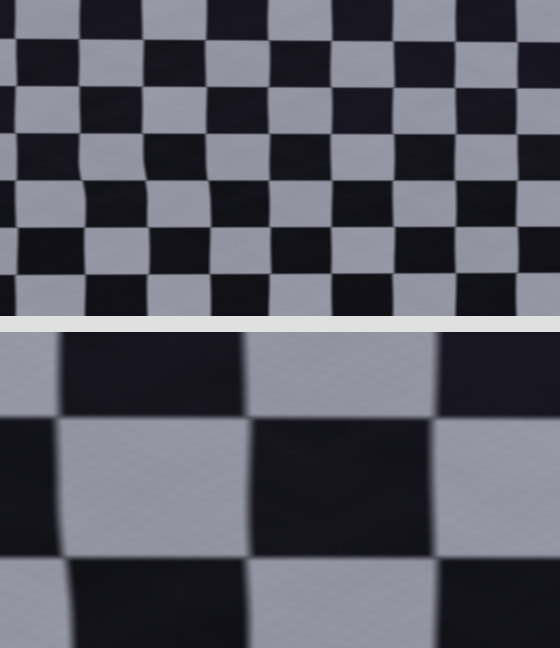
Top: the whole. Bottom: its middle third, enlarged.
Give the GLSL for this pattern, as a Shadertoy shader.

```glsl
// Checkered cloth: pale grey and near-black rectangles in slightly bowed rows.
// Two triangle waves give signed seam distances, whose product is the checker;
// layered sines bend the seams and mottle the weave. Units are canvas heights.

const float ASPECT = 16.0 / 9.0;
const float COLUMN_PITCH = 0.1981;
const float FIRST_COLUMN = 0.051;
const vec2 SEAM_SOFTNESS = vec2(0.0085, 0.0050);
const float PALE_SPREAD = 0.0022;

const vec3 PALE = vec3(0.582, 0.588, 0.640);
const vec3 INK = vec3(0.066, 0.064, 0.088);
const vec3 FADED_INK = vec3(0.092, 0.088, 0.128);

float hash(vec2 cell) {
    return fract(sin(dot(cell, vec2(41.3, 289.1))) * 4375.85);
}

// Signed distance to the nearest integer: positive in even cells
float alternate(float t) {
    return abs(mod(t - 0.5, 2.0) - 1.0) - 0.5;
}

// Row coordinate counted downward; rows tilt and tighten to the right
float rowCoord(float down, float across) {
    float firstSeam = mix(0.1227, 0.1343, across);
    float pitch = mix(0.1495, 0.1458, across);
    return (down - firstSeam) / pitch + 1.0;
}

// Sideways drift of the cloth, with a small slip from row to row
float drift(float across, float down, float row) {
    float bow = 0.0093 * sin(3.14159 * across) - 0.002;
    float pull = smoothstep(0.0, 0.15, across) * (1.0 - smoothstep(0.3, 0.55, across));
    float lean = 0.0165 * pull * smoothstep(0.5, 0.64, down);
    float slip = 0.004 * (hash(vec2(row, 7.0)) - 0.5);
    float wobble = 0.0013 * sin(down * 27.0 + across * 19.0);
    return bow + lean + slip + wobble;
}

// Broad blotches, stretched along the threads
float mottle(vec2 p) {
    float n = sin(p.x * 17.0 + 2.0 * sin(p.y * 23.0));
    n += 0.6 * sin(p.y * 71.0 + 1.7 * sin(p.x * 29.0));
    n += 0.4 * sin(p.y * 163.0 + 2.3 * sin(p.x * 43.0 + p.y * 11.0));
    return 0.5 * n;
}

// Fine crossed threads
float weave(vec2 p) {
    return sin(p.y * 430.0 + 1.5 * sin(p.x * 37.0)) * sin(p.x * 210.0 + 2.0 * sin(p.y * 51.0));
}

void mainImage(out vec4 fragColor, in vec2 fragCoord) {
    vec2 p = fragCoord / iResolution.y;
    float across = p.x / ASPECT;
    float down = 1.0 - p.y;

    // Bent grid
    float rowT = rowCoord(down, across);
    float row = floor(rowT);
    float columnT = (p.x - FIRST_COLUMN - drift(across, down, row)) / COLUMN_PITCH;
    vec2 cell = vec2(floor(columnT), row);

    // Soft checker, with pale cloth spreading a little sideways
    vec2 softness = max(SEAM_SOFTNESS, vec2(0.75 / iResolution.y));
    float rowEdge = alternate(rowT) * 0.148;
    float columnEdge = alternate(columnT) * COLUMN_PITCH * sign(rowEdge) + PALE_SPREAD;
    float side = 2.0 * smoothstep(-softness.x, softness.x, columnEdge) - 1.0;
    float level = abs(2.0 * smoothstep(-softness.y, softness.y, rowEdge) - 1.0);
    float pale = 0.5 + 0.5 * side * level;

    // Wear: blotches, threads and uneven dye
    float blotch = mottle(p);
    float tone = 0.009 * blotch + 0.005 * weave(p) + 0.014 * (hash(cell) - 0.5);
    float fade = smoothstep(0.2, 0.8, 0.9 - 0.8 * down + 0.12 * blotch + 0.3 * (hash(cell + 3.0) - 0.5));
    vec3 darkCloth = mix(INK, FADED_INK, fade) + 0.25 * tone;
    vec3 paleCloth = PALE + tone;

    fragColor = vec4(mix(darkCloth, paleCloth, pale), 1.0);
}
```
